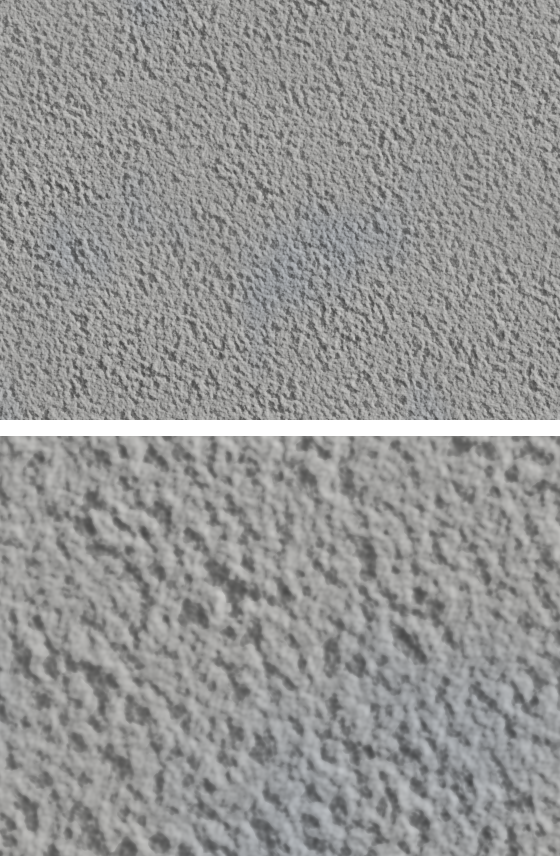
Top: the whole. Bottom: its middle third, enlarged.
This texture is drawn by a Shadertoy shader. Its source:

```glsl
// Rough grey stucco wall in raking light, with faint bluish stains.

const vec3 PLASTER = vec3(1.003, 1.001, 0.989);   // tint of the bare plaster
const vec3 STAIN = vec3(0.91, 0.95, 1.0);         // tint of the damp patches
const vec2 TO_LIGHT = vec2(0.86, 0.51);           // light from the upper right
const float GRAINS = 60.0;                        // grains per canvas height

float hash(vec2 cell) {
    vec3 a = fract(vec3(cell.xyx) * 0.1031);
    a += dot(a, a.yzx + 33.33);
    return fract((a.x + a.y) * a.z);
}

// Dot product of a random unit gradient with the offset from its corner
float corner(vec2 cell, vec2 offset) {
    float angle = 6.28318 * hash(cell);
    return dot(vec2(cos(angle), sin(angle)), offset);
}

// Gradient noise, roughly -0.7 to 0.7
float noise(vec2 p) {
    vec2 i = floor(p), f = fract(p);
    vec2 u = f * f * f * (f * (f * 6.0 - 15.0) + 10.0);
    vec2 e = vec2(1.0, 0.0);
    float low = mix(corner(i, f), corner(i + e, f - e), u.x);
    float high = mix(corner(i + e.yx, f - e.yx), corner(i + 1.0, f - 1.0), u.x);
    return mix(low, high, u.y);
}

vec2 rotate(vec2 p, float angle) {
    float c = cos(angle), s = sin(angle);
    return vec2(c * p.x - s * p.y, s * p.x + c * p.y);
}

// Lengthens features across the given axis
vec2 stretchAcross(vec2 q, vec2 axis, float amount) {
    return q * (1.0 - amount) + axis * dot(q, axis) * 2.0 * amount;
}

// Flattens tops and bottoms, leaving crisp steps between them
float plateau(float h, float steepness) {
    return tanh(h * steepness) / steepness;
}

// Plaster height: broad lumps, flat-topped grains, crumbs and sand
float plasterHeight(vec2 q, float coarseness) {
    vec2 s = stretchAcross(q, TO_LIGHT, 0.07);
    float lumps = 0.5 * noise(rotate(s, 0.5) * 0.5 + 91.0);
    float grains = 1.2 * plateau(noise(rotate(s, 1.1) + 37.0), 2.6);
    float crumbs = 0.52 * plateau(noise(rotate(s, 2.0) * 2.0 + 53.0), 1.8);
    float sand = 0.17 * noise(rotate(q, 2.7) * 3.8 + 17.0);
    return coarseness * (lumps + grains) + crumbs + sand;
}

// Shadow cast by higher ground on the way to the light
float castShadow(vec2 q, float ground, float coarseness, float lightSlope) {
    float blocked = 0.0;
    for (int i = 1; i <= 5; i++) {
        float reach = 0.25 * float(i);
        float rise = plasterHeight(q + TO_LIGHT * reach, coarseness) - ground;
        blocked = max(blocked, rise - lightSlope * reach);
    }
    return 1.0 - exp(-4.5 * blocked);
}

// Soft vertical patches with ragged edges
float stainMask(vec2 p) {
    float patches = noise(p * vec2(3.4, 2.2) + vec2(7.3, 2.6));
    float ragged = 0.22 * noise(p * vec2(14.0, 8.0) + 5.0);
    return smoothstep(0.16, 0.65, patches + ragged);
}

void mainImage(out vec4 fragColor, in vec2 fragCoord) {
    vec2 p = fragCoord / iResolution.y;
    vec2 q = p * GRAINS;

    // Relief lighting, coarse in some spots and smooth in others
    float coarseness = 1.0 + 0.9 * noise(q * 0.23 + 45.0);
    float ground = plasterHeight(q, coarseness);
    float ahead = plasterHeight(q + TO_LIGHT * 0.22, coarseness);
    float facing = (ground - ahead) / 0.22;
    float strength = 1.0 + 0.3 * noise(p * 3.0 + 21.0);
    float shadow = castShadow(q, ground, coarseness, 0.54);
    float lit = facing / (1.0 + 0.22 * abs(facing));

    // Grey tone with slow drift and fine speckle
    float stain = stainMask(p);
    float tone = 0.604 + strength * (0.09 * lit - 0.145 * shadow);
    tone += 0.015 * noise(p * 5.0 + 63.0) + 0.025 * noise(q * 3.3);
    tone = max(tone, 0.27);

    vec3 color = tone * mix(PLASTER, STAIN, 0.55 * stain);
    fragColor = vec4(color, 1.0);
}
```
